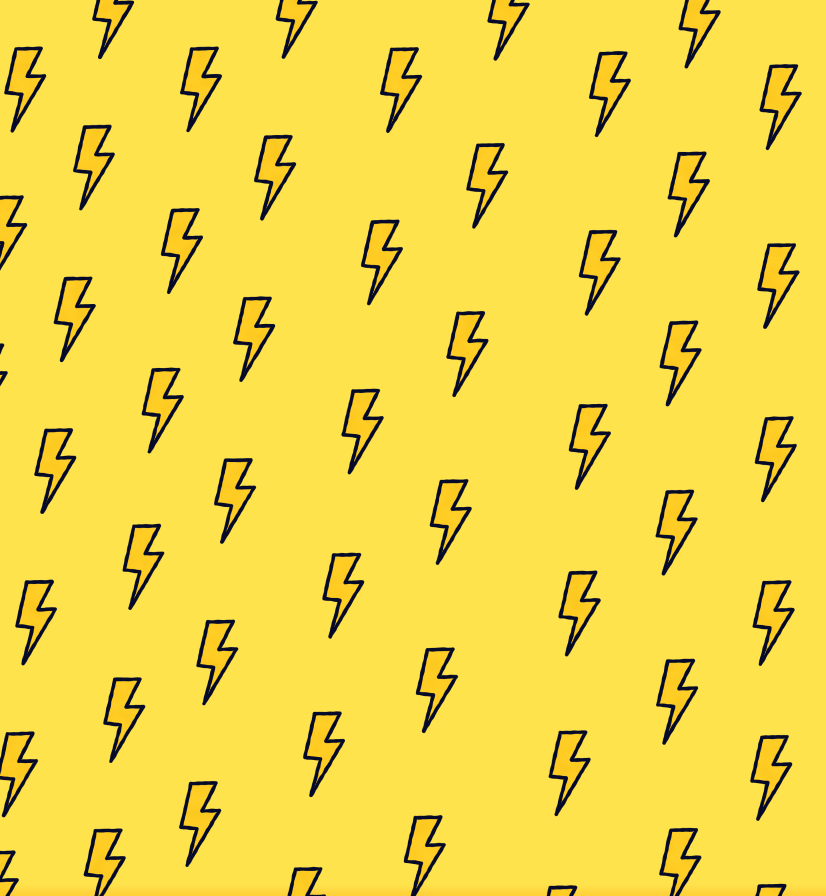
Reproduce this pattern procedurally as a WebGL 1 fragment shader.

```glsl
precision highp float;
// Hand-inked lightning bolts in drifting, staggered columns on yellow.

uniform vec2 u_resolution;

#define COLUMNS 9
#define ROWS 7
#define ROW_PITCH 0.1693
#define COLUMN_SPAN 0.7448
#define INK_HALF_WIDTH 0.0020
#define INK_WOBBLE 0.0007
#define GROUND vec3(1.0, 0.89, 0.30)
#define FILL vec3(1.0, 0.80, 0.14)
#define INK vec3(0.02, 0.04, 0.16)
#define EDGE_TINT vec3(1.0, 0.79, 0.20)

const float PI = 3.14159265;

vec2 hashGradient(vec2 cell) {
  float angle = fract(sin(dot(cell, vec2(127.1, 311.7))) * 43758.5) * 2.0 * PI;
  return vec2(cos(angle), sin(angle));
}

float gradientNoise(vec2 p) {
  vec2 i = floor(p), f = fract(p);
  vec2 w = f * f * f * (f * (f * 6.0 - 15.0) + 10.0);
  vec2 e = vec2(1.0, 0.0);
  float a = dot(hashGradient(i), f);
  float b = dot(hashGradient(i + e.xy), f - e.xy);
  float c = dot(hashGradient(i + e.yx), f - e.yx);
  float d = dot(hashGradient(i + e.xx), f - e.xx);
  return mix(mix(a, b, w.x), mix(c, d, w.x), w.y);
}

// Centre of a bolt, in canvas heights measured from the top left.
vec2 boltCentre(float column, float row) {
  float u = (column - 1.0) / 7.0;
  float odd = mod(column, 2.0);
  float bulge = sin(PI * min(row, 5.0) / 5.0);

  // Columns lean left, straightening towards the right side.
  float lean = -0.0215 + 0.0189 * smoothstep(0.45, 0.95, u);
  float x = 0.1263 + COLUMN_SPAN * u - 0.0156 * sin(2.0 * PI * u)
          + 0.0091 * sin(PI * u) + lean * row - odd * 0.0156 * u * bulge;

  // Alternate columns are staggered by about half a row.
  float pitch = ROW_PITCH + 0.0169 * sin(2.2 * u) + odd * 0.0039 * u;
  float y = mix(0.1003, 0.0182, odd) + 0.0195 * u * u * u * u + pitch * row
          + (1.0 - odd) * (0.0065 + 0.0221 * u) * bulge;
  y -= 0.0365 * max(row - 5.0, 0.0);
  return vec2(x, y);
}

// Signed distance to the seven-cornered bolt, y pointing down.
float boltDistance(vec2 p) {
  vec2 corner[7];
  corner[0] = vec2(-0.0104, -0.0456);
  corner[1] = vec2(0.0178, -0.0462);
  corner[2] = vec2(0.0022, -0.0150);
  corner[3] = vec2(0.0215, -0.0155);
  corner[4] = vec2(-0.0146, 0.0455);
  corner[5] = vec2(-0.0039, 0.0050);
  corner[6] = vec2(-0.0214, 0.0030);

  float nearest = 1.0;
  float side = 1.0;
  vec2 previous = corner[6];
  for (int i = 0; i < 7; i++) {
    vec2 current = corner[i];
    vec2 edge = previous - current;
    vec2 offset = p - current;
    float along = clamp(dot(offset, edge) / dot(edge, edge), 0.0, 1.0);
    nearest = min(nearest, length(offset - edge * along));
    bool above = p.y >= current.y;
    bool below = p.y < previous.y;
    bool left = edge.x * offset.y > edge.y * offset.x;
    if ((above && below && left) || (!above && !below && !left)) side = -side;
    previous = current;
  }
  return side * nearest;
}

void main() {
  vec2 p = gl_FragCoord.xy / u_resolution.y;
  p.y = 1.0 - p.y;
  float pixel = 1.0 / u_resolution.y;

  // Bolts never overlap, so only the nearest one needs drawing.
  vec2 local = vec2(9.0);
  for (int c = 0; c < COLUMNS; c++) {
    for (int r = 0; r < ROWS; r++) {
      vec2 offset = p - boltCentre(float(c), float(r));
      if (dot(offset, offset) < dot(local, local)) local = offset;
    }
  }

  float d = boltDistance(local);
  float lineWidth = INK_HALF_WIDTH + INK_WOBBLE * gradientNoise(p * 150.0);
  float fillMask = 1.0 - smoothstep(-0.7 * pixel, 0.7 * pixel, d);
  float inkMask = 1.0 - smoothstep(-0.7 * pixel, 0.7 * pixel, abs(d) - lineWidth);

  // Faint warm tint along the bottom margin.
  vec3 color = mix(GROUND, EDGE_TINT, 0.7 * smoothstep(0.985, 1.0, p.y));
  color = mix(color, FILL + 0.03 * gradientNoise(p * 60.0), fillMask);
  color = mix(color, INK, inkMask);
  gl_FragColor = vec4(color, 1.0);
}
```
